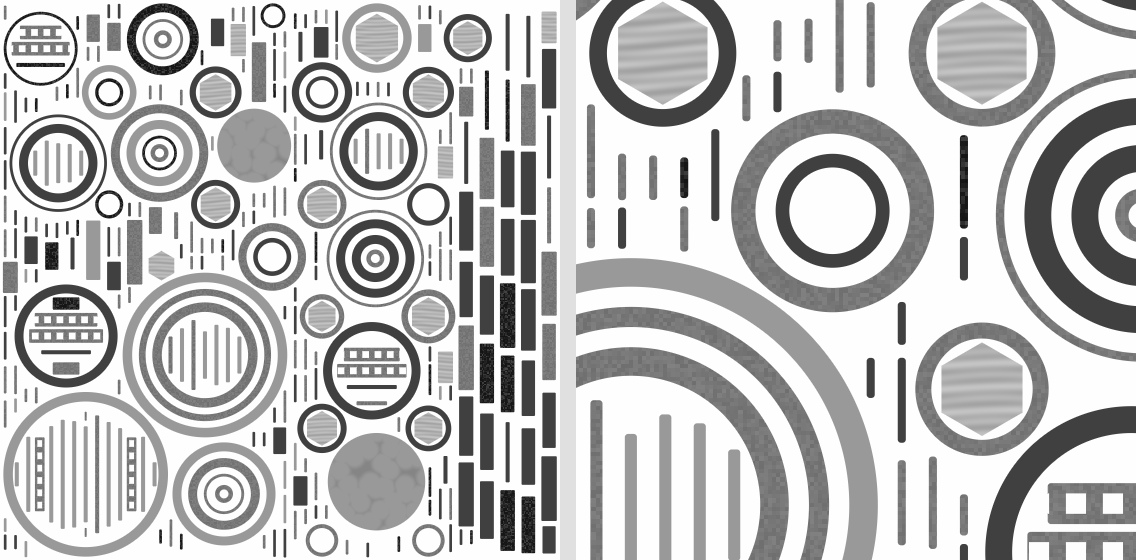
Left: the whole. Right: its middle third, enlarged.
Reproduce this pattern procedurally as a Shadertoy shader.

```glsl
// Packed grey rings, discs and hexagons with upright bars, ladders and strokes on white.
const float BLACK = 0.08, DARK = 0.25, MID = 0.47, GREY = 0.60, LIGHT = 0.75;
const int COUNT = 17;
vec4 disc[COUNT];      // centre, radius, seed
vec2 pos;              // canvas position
float pixel, shade;    // pixel width, current tone

float hash(vec2 v) {
    uvec2 u = uvec2(ivec2(floor(v)) + 4096);
    uint n = u.x * 40503u ^ u.y * 2246822519u;
    n = (n ^ (n >> 15)) * 2654435769u;
    n = (n ^ (n >> 13)) * 2654435769u;
    return float((n ^ (n >> 16)) & 0xffffu) / 65536.0;
}
float cellular(vec2 p) {
    float nearest = 2.0;
    for (int k = 0; k < 9; k++) {
        vec2 id = floor(p) + vec2(k % 3 - 1, k / 3 - 1);
        nearest = min(nearest, distance(p, id + vec2(hash(id), hash(id + 91.0))));
    }
    return nearest;
}
float box(vec2 p, vec2 ext, float corner) {
    vec2 d = abs(p) - ext + corner;
    return length(max(d, 0.0)) + min(max(d.x, d.y), 0.0) - corner;
}
float hexagon(vec2 p, float apothem) {
    p = abs(p);
    return max(p.x, 0.5 * p.x + 0.866 * p.y) - apothem;
}
// Surface: speckle on black, fine grain on mid grey, streaks on light
float ink(float tone) {
    float grain = hash(pos * 400.0);
    if (tone < 0.2) return tone + 0.2 * grain * grain;
    if (tone > 0.7) return tone - 0.05 + 0.04 * sin(pos.y * 900.0 + 2.0 * sin(pos.x * 40.0))
                                + 0.03 * sin(pos.y * 430.0 + 3.0 * sin(pos.x * 25.0));
    return tone == MID ? tone + 0.07 * (grain - 0.5) : tone;
}
void paint(float d, float tone) {
    shade = mix(shade, ink(tone), clamp(0.5 - d / pixel, 0.0, 1.0));
}
float pickTone(float h) {
    return h < 0.46 ? DARK : h < 0.78 ? MID : h < 0.9 ? BLACK : GREY;
}
// Shrinks a disc to its free room among the first n discs; drops it when tiny
vec4 fitDisc(vec2 c, float r, float seed, int n) {
    vec2 edge = min(c, 1.0 - c) - 0.006;
    r = min(r, min(edge.x, edge.y));
    for (int k = 0; k < n; k++) r = min(r, distance(c, disc[k].xy) - disc[k].z - 0.005);
    return r < 0.015 ? vec4(9.0, 9.0, 0.0, seed) : vec4(c, r, seed);
}
// Four anchors, the nine jittered discs around this cell, and fillers at its corners
void packDiscs() {
    vec2 cell = vec2(0.19, 0.2), origin = vec2(0.005, 0.0), here = floor((pos - origin) / cell);
    for (int k = 0; k < 4; k++) {
        vec2 c = k < 2 ? vec2(0.153 + 0.213 * float(k)) : k == 2 ? vec2(0.4, 0.118) : vec2(0.118, 0.4);
        disc[k] = vec4(c, k < 2 ? 0.147 : 0.092, k);
    }
    for (int k = 0; k < 9; k++) {
        vec2 id = here + vec2(k % 3 - 1, k / 3 - 1);
        float r = id.x < 0.0 || id.x > 4.0 ? 0.0 : id.x > 3.0 ? (id.y == 4.0 ? 0.043 : 0.0)
                : hash(id + 60.0) < 0.78 ? 0.087 : 0.066;
        vec2 jitter = (0.094 - r) * (2.0 * vec2(hash(id), hash(id + 301.0)) - 1.0);
        vec2 c = origin + (id + 0.5) * cell + jitter;
        c.y += mix(0.01, 0.06, hash(vec2(id.x, 77)));
        disc[4 + k] = fitDisc(c, r, id.x + 5.0 * id.y + 7.0, 4);
    }
    for (int k = 0; k < 4; k++) {
        vec2 id = here + vec2(k % 2, k / 2);
        disc[13 + k] = fitDisc(origin + id * cell + vec2(0.0, 0.035), id.x > 4.0 ? 0.0 : 0.054,
                               40.0 + id.x + 5.0 * id.y, 13);
    }
}
// Upright bars, ladders and ticks held inside a circle
void columns(vec2 q, float R, float seed, bool wide, bool ladders) {
    float pitch = wide ? 0.029 : 0.0205, i = round(q.x / pitch);
    float h = hash(vec2(i, seed)), g = hash(vec2(i, seed + 50.0));
    bool ladder = ladders && (wide ? abs(i - 0.5) < 1.0 : abs(i) == 4.0);
    float w = ladder ? pitch * 0.42 : wide && h < 0.55 ? 0.011 : 0.0036;
    float reach = R * R - pow(abs(i) * pitch + w, 2.0);
    if (reach < 0.0003) return;
    reach = sqrt(reach) - 0.008;
    float len = min(reach, ladder ? 0.066 : R * mix(0.55, 0.9, g));
    q.x -= i * pitch;
    float d = box(q, vec2(w, len), 0.002);
    if (ladder) d = max(d, -box(vec2(q.x, mod(q.y, 0.022) - 0.011), vec2(w * 0.5, 0.006), 0.0));
    paint(d, ladder ? MID : wide ? pickTone(g) : g < 0.7 ? GREY : MID);
    if (len + 0.028 < reach) paint(box(vec2(q.x, abs(q.y) - len - 0.018), vec2(0.0018, 0.008), 0.0017), MID);
}
// Concentric rings with a core, a mottled disc, or a hexagon
void drawDisc(vec4 host) {
    vec2 q = pos - host.xy;
    float R = host.z, r = length(q);
    int seed = int(host.w);
    bool big = R > 0.12, medium = R > 0.062;
    if (medium && seed > 6 && seed % 7 == 3) {
        paint(r - R, GREY - 0.08 * smoothstep(0.5, 0.95, cellular(pos * 38.0)));
        return;
    }
    if (R < 0.04 && seed % 3 == 0) { paint(hexagon(q, R * 0.9), LIGHT); return; }
    int rings = big ? 1 + 2 * seed : medium ? 1 + seed % 3 : R > 0.045 ? 1 + seed % 2 : 1;
    for (int j = 0; j < rings; j++) {
        float w = big ? 0.017 - 0.005 * float(j % 2) : !medium ? R * 0.24 : hash(vec2(j, seed + 20)) < 0.45 ? 0.005 : 0.016;
        paint(abs(r - R + 0.5 * w) - 0.5 * w, big ? (j == 0 ? GREY : MID) : pickTone(hash(vec2(j + 9, seed))));
        R -= w + (j + 1 < rings ? 0.012 : 0.0);
    }
    if (medium && R > 0.035) columns(seed % 6 == 3 ? q.yx : q, R, host.w, !big && rings == 1, seed % 3 == 0);
    else if (medium) paint(abs(r - 0.012) - 0.004, MID);
    else if (R > 0.03 && rings == 1) paint(hexagon(q, R * 0.8), LIGHT);
}
bool fits(vec2 c, vec2 ext) {
    bool clear = all(lessThan(abs(c - 0.5) + ext, vec2(0.496)));
    for (int k = 0; k < COUNT && clear; k++)
        clear = length(max(abs(c - disc[k].xy) - ext, 0.0)) > disc[k].z + 0.005;
    return clear;
}
// Bars between the discs: cells split until one fits
void drawBars() {
    vec2 size = vec2(0.037, 0.122), shift = vec2(0.0, size.y * hash(vec2(floor(pos.x / size.x), 7)));
    for (int level = 0; level < 4; level++) {
        vec2 id = floor((pos - shift) / size), c = (id + 0.5) * size + shift;
        float h = hash(id + float(level) * 37.0), g = hash(id + 400.0 + float(level));
        bool thin = level > 1 || h < 0.14, skip = level < 2 && c.x < 0.8 && h > 0.72;
        vec2 ext = vec2(level > 1 ? 0.0024 : thin ? 0.0036 : mix(0.0115, 0.0138, g), size.y * mix(0.39, 0.475, g));
        if (!skip && fits(c, ext)) {
            paint(box(pos - c, ext, 0.002), level == 1 && !thin && g > 0.82 ? LIGHT : pickTone(hash(id + 800.0)));
            return;
        }
        size *= level == 1 ? vec2(0.5, 1.0) : vec2(1.0, 0.5);
    }
}
void mainImage(out vec4 fragColor, in vec2 fragCoord) {
    pos = fragCoord / iResolution.y;
    pixel = 1.0 / iResolution.y;
    shade = 0.995;
    packDiscs();
    vec4 host = vec4(0.0);
    for (int k = 0; k < COUNT; k++)
        if (distance(pos, disc[k].xy) < disc[k].z + pixel) host = disc[k];
    if (host.z > 0.0) drawDisc(host);
    else drawBars();
    fragColor = vec4(vec3(shade), 1.0);
}
```
